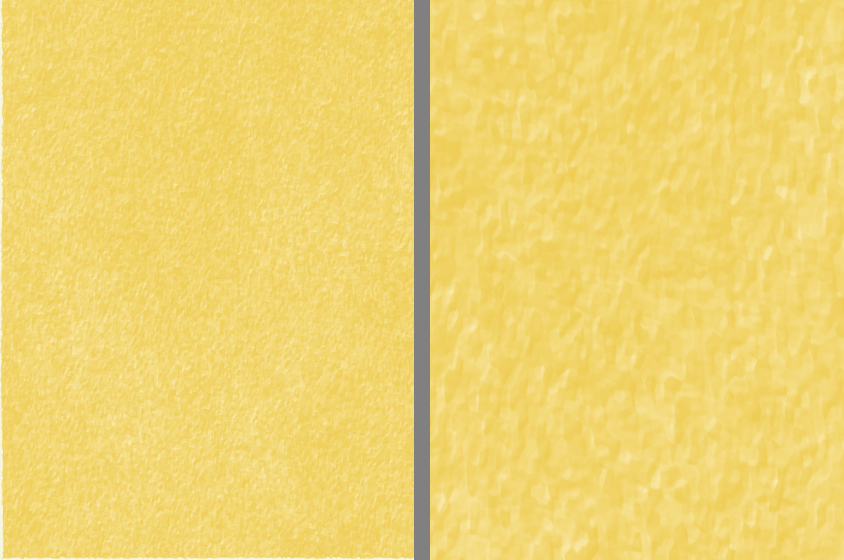
Left: the whole. Right: its middle third, enlarged.
Reproduce this texture procedurally as a Shadertoy shader.

```glsl
#define DEEP_YELLOW vec3(0.935, 0.808, 0.340)
#define PALE_YELLOW vec3(0.970, 0.890, 0.590)
#define BARE_PAPER  vec3(0.970, 0.960, 0.870)
#define STROKE_FREQ vec2(205.0, 115.0)
#define CROSS_FREQ  vec2(180.0, 125.0)
#define WEAVE_FREQ  vec2(130.0, 250.0)
#define STROKE_LEAN 0.12
#define CROSS_LEAN  0.50
#define CONTRAST    0.225
#define MID_TONE    0.370
#define LEFT_MARGIN 0.0045
#define BASE_MARGIN 0.0035

vec3 hash3(vec2 cell) {
    vec3 h = fract(cell.xyx * vec3(0.1031, 0.1030, 0.0973));
    h += dot(h, h.yxz + 33.33);
    return fract((h.xxy + h.yzz) * h.zyx);
}

// Cellular noise: random tones of nearby seeds, blended; -0.5 to 0.5
float cellTone(vec2 p, float crispness) {
    vec2 cell = floor(p);
    vec2 local = p - cell;
    float tone = 0.0;
    float total = 0.0;
    for (int y = -1; y <= 1; y++) {
        for (int x = -1; x <= 1; x++) {
            vec2 offset = vec2(x, y);
            vec3 seed = hash3(cell + offset + 57.0);
            vec2 away = offset + seed.xy - local;
            float weight = exp(-crispness * dot(away, away));
            tone += weight * seed.z;
            total += weight;
        }
    }
    return tone / total - 0.5;
}

// Slow bending of the stroke direction
vec2 bend(vec2 p) {
    return 0.004 * vec2(sin(p.y * 17.0 + 3.0 * sin(p.x * 9.0)),
                        sin(p.x * 21.0 + 2.0 * sin(p.y * 11.0)));
}

// Coordinates across and along strokes that lean from the vertical
vec2 strokeSpace(vec2 p, float lean) {
    float c = cos(lean);
    float s = sin(lean);
    return vec2(c * p.x - s * p.y, s * p.x + c * p.y);
}

void mainImage(out vec4 fragColor, in vec2 fragCoord) {
    vec2 p = fragCoord / iResolution.y;
    vec2 bent = p + bend(p);
    vec2 q = strokeSpace(bent, STROKE_LEAN);

    // Pigment strokes lit from one side, crossed strokes and paper weave
    vec2 strokePos = q * STROKE_FREQ;
    float stroke = cellTone(strokePos, 14.0);
    float relief = stroke - cellTone(strokePos + vec2(0.45, -0.35), 14.0);
    float crossed = cellTone(strokeSpace(bent, CROSS_LEAN) * CROSS_FREQ + 31.0, 12.0);
    float weave = cellTone(bent * WEAVE_FREQ + 19.0, 10.0);

    // Uneven coverage, from small mottles to broad washes
    float mottle = cellTone(q * vec2(85.0, 52.0) + 11.0, 8.0);
    float patches = cellTone(p * vec2(17.0, 10.0) + bend(p * 3.0) * 60.0, 6.0);
    float wash = cellTone(p * vec2(5.0, 3.2) + 7.0, 6.0);

    float grain = 1.4 * stroke + 1.4 * relief + 1.2 * crossed + 1.1 * weave;
    float coverage = 1.1 * mottle + 0.75 * patches + 0.8 * wash;
    float level = grain + coverage;
    float tone = MID_TONE + CONTRAST * level * (1.0 + 0.12 * level);
    vec3 color = mix(DEEP_YELLOW, PALE_YELLOW, clamp(tone, -0.05, 1.3));

    // Ragged unpainted margins on the left and along the base
    float ragged = 0.003 * stroke + 0.002 * weave;
    float leftEdge = LEFT_MARGIN + 0.0012 * sin(p.y * 7.0 + 2.0) - 0.002 * p.y;
    float inside = min(p.x - leftEdge, p.y - BASE_MARGIN) + ragged;
    float soft = max(0.0015, 0.75 / iResolution.y);
    color = mix(BARE_PAPER, color, smoothstep(-soft, soft, inside));

    fragColor = vec4(color, 1.0);
}
```
